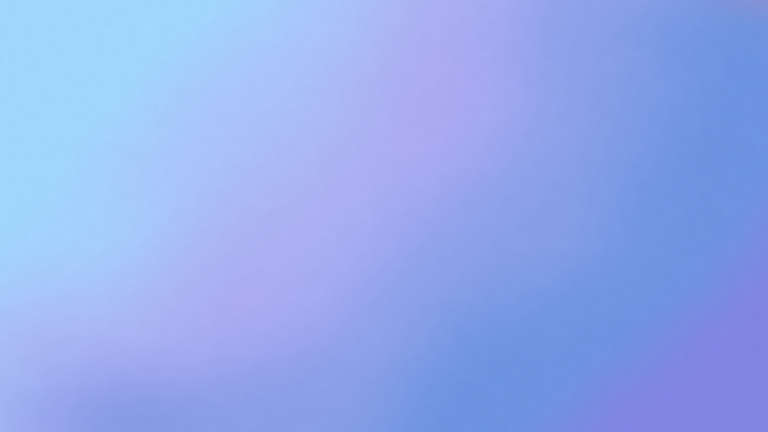
This background is drawn by a Shadertoy shader. Its source:

```glsl
const vec3 CYAN       = vec3(0.63, 0.84, 0.99);
const vec3 SKY        = vec3(0.665, 0.77, 0.98);
const vec3 LILAC      = vec3(0.675, 0.69, 0.955);
const vec3 PERIWINKLE = vec3(0.55, 0.63, 0.915);
const vec3 BLUE       = vec3(0.43, 0.58, 0.88);
const vec3 VIOLET     = vec3(0.51, 0.52, 0.89);
const vec3 MAUVE      = vec3(0.67, 0.65, 0.94);
const vec3 SHADE      = vec3(0.52, 0.60, 0.895);
const vec3 DUSK       = vec3(0.57, 0.57, 0.82);

// Ramp between two stops, halfway between linear and eased
float softRamp(float start, float end, float t) {
    float linear = clamp((t - start) / (end - start), 0.0, 1.0);
    return mix(linear, smoothstep(0.0, 1.0, linear), 0.5);
}

// Elliptical falloff, tilted by an angle
float glow(vec2 p, vec2 centre, vec2 radius, float angle) {
    float c = cos(angle), s = sin(angle);
    vec2 d = p - centre;
    vec2 q = vec2(c * d.x + s * d.y, c * d.y - s * d.x) / radius;
    return exp(-dot(q, q));
}

// Layered sines, each octave turned and finer than the last
float softWaves(vec2 p, int octaves) {
    float sum = 0.0, amplitude = 0.5;
    for (int i = 0; i < octaves; i++) {
        sum += amplitude * sin(p.x + 1.3 * sin(p.y + float(i)));
        p = mat2(0.8, 0.6, -0.6, 0.8) * p * 1.8 + 1.7;
        amplitude *= 0.55;
    }
    return sum;
}

vec2 hash2(vec2 cell) {
    vec2 k = vec2(dot(cell, vec2(127.1, 311.7)), dot(cell, vec2(269.5, 183.3)));
    return fract(sin(k) * 43758.5);
}

// Distance to the nearest scattered point, centred on zero
float cellNoise(vec2 p) {
    vec2 cell = floor(p), f = fract(p);
    float nearest = 2.0;
    for (int y = -1; y <= 1; y++) {
        for (int x = -1; x <= 1; x++) {
            vec2 offset = vec2(x, y);
            vec2 d = offset + hash2(cell + offset) - f;
            nearest = min(nearest, dot(d, d));
        }
    }
    return sqrt(nearest) - 0.48;
}

// Position across the diagonal bands, which curve upright near the top
float bandPosition(vec2 p) {
    float bend = 0.14 * smoothstep(0.6, 1.05, p.y) * smoothstep(0.2, 0.8, p.x);
    return p.x - 0.55 * (p.y - 0.5) + bend;
}

vec3 bandColour(float t) {
    vec3 colour = mix(CYAN, SKY, softRamp(-0.02, 0.18, t));
    colour = mix(colour, LILAC, softRamp(0.18, 0.4, t));
    colour = mix(colour, PERIWINKLE, softRamp(0.41, 0.65, t));
    colour = mix(colour, BLUE, softRamp(0.65, 0.84, t));
    return mix(colour, VIOLET, softRamp(0.93, 1.1, t));
}

void mainImage(out vec4 fragColor, in vec2 fragCoord) {
    vec2 uv = fragCoord / iResolution.xy;
    vec2 p = fragCoord / iResolution.y;

    // Diagonal bands with a cloudy drift
    float drift = 0.026 * softWaves(p * vec2(6.0, 7.0), 6);
    vec3 colour = bandColour(bandPosition(uv) + drift);

    // Warm haze along the lilac crest, cooler light on either side
    colour = mix(colour, MAUVE, 0.55 * glow(uv, vec2(0.58, 0.75), vec2(0.08, 0.22), -0.2));
    colour = mix(colour, MAUVE, 0.4 * glow(uv, vec2(0.32, 0.29), vec2(0.12, 0.14), 0.3));
    colour = mix(colour, PERIWINKLE, 0.6 * glow(uv, vec2(0.72, 0.46), vec2(0.1, 0.16), -0.3));
    colour = mix(colour, CYAN, 0.6 * glow(uv, vec2(0.09, 0.47), vec2(0.12, 0.13), 0.0));

    // Lower left shadow and top right corner
    colour = mix(colour, LILAC, 0.5 * glow(uv, vec2(0.06, 0.19), vec2(0.1, 0.1), -0.6));
    colour = mix(colour, SHADE, 0.95 * glow(uv, vec2(0.19, 0.01), vec2(0.17, 0.14), -0.2));
    colour = mix(colour, SHADE, 0.4 * glow(uv, vec2(0.36, 0.08), vec2(0.1, 0.12), 0.0));
    colour = mix(colour, DUSK, 0.7 * glow(uv, vec2(1.0, 1.02), vec2(0.07, 0.06), 0.0));

    // Faint mottling of the haze
    float mottle = 0.008 * cellNoise(p * 26.0) + 0.007 * cellNoise(p * 70.0 + 5.0);
    fragColor = vec4(colour + mottle, 1.0);
}
```
